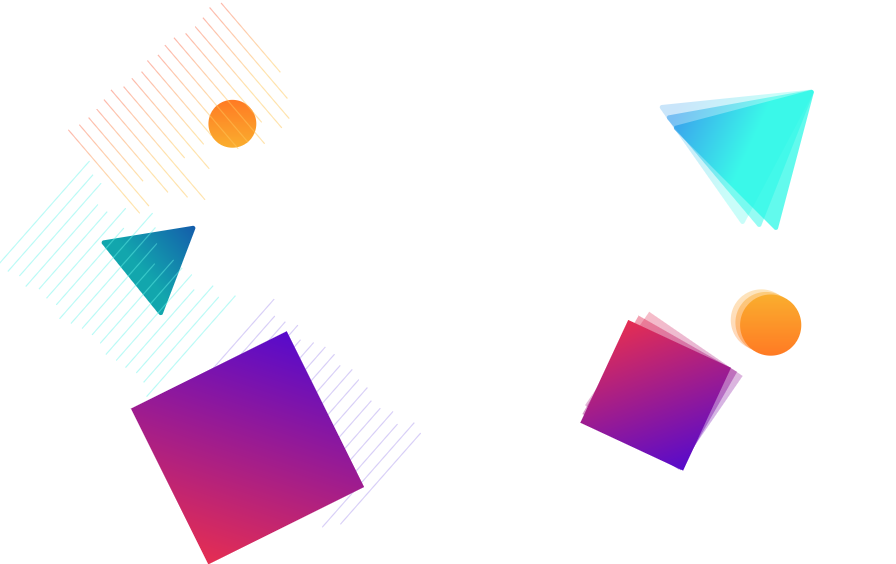
Reproduce this background procedurally as a Shadertoy shader.

```glsl
// Flat geometric shapes with gradient fills on white: squares, triangles and discs.
// Distance functions draw the shapes, short loops add the translucent echoes on the
// right, and hashed lengths vary the fields of thin parallel lines on the left.

const float HEIGHT = 4.83; // canvas height in design units

float hash(float x) {
    x = fract(x * 0.1031 + 0.37);
    x *= x + 33.33;
    return fract(x * (x + x));
}

float squareDist(vec2 q, float halfSide, float angle) {
    vec2 axis = vec2(cos(angle), sin(angle));
    vec2 local = abs(vec2(dot(q, axis), dot(q, vec2(-axis.y, axis.x))));
    return max(local.x, local.y) - halfSide;
}

// Triangle with slightly rounded corners, vertices in clockwise screen order
float triangleDist(vec2 p, vec2 a, vec2 b, vec2 c) {
    vec2 v[3] = vec2[3](a, b, c);
    vec2 middle = (a + b + c) / 3.0;
    for (int i = 0; i < 3; i++) v[i] += 0.022 * normalize(middle - v[i]);

    float nearest = 1e5, inner = 1e5;
    for (int i = 0; i < 3; i++) {
        vec2 e = v[(i + 1) % 3] - v[i], w = p - v[i];
        nearest = min(nearest, length(w - e * clamp(dot(w, e) / dot(e, e), 0.0, 1.0)));
        inner = min(inner, e.x * w.y - e.y * w.x);
    }
    return (inner > 0.0 ? -nearest : nearest) - 0.02;
}

// Eighteen parallel lines; x is the position along the line, y the distance to it
vec2 lineField(vec2 q, vec2 dir, vec2 startRange, vec2 endRange, float seed) {
    dir = normalize(dir);
    float along = dot(q, dir), across = dot(q, vec2(-dir.y, dir.x));
    float n = clamp(round(across / 0.1), 0.0, 17.0);
    float start = mix(startRange.x, startRange.y, hash(n + seed));
    float end = mix(endRange.x, endRange.y, hash(n + seed + 41.0));
    float d = length(vec2(along - clamp(along, start, end), across - n * 0.1));
    return vec2(along, d - 0.005);
}

void mainImage(out vec4 fragColor, in vec2 fragCoord) {
    // Design coordinates, measured from the top left
    float px = HEIGHT / iResolution.y;
    vec2 p = vec2(fragCoord.x, iResolution.y - fragCoord.y) * px;
    #define FILL(d) clamp(0.5 - (d) / px, 0.0, 1.0)

    vec3 red = vec3(0.90, 0.18, 0.32), violet = vec3(0.34, 0.04, 0.80);
    vec3 amber = vec3(0.98, 0.68, 0.18), orange = vec3(1.0, 0.48, 0.14);
    vec3 color = vec3(1.0);

    // Lavender lines behind the large square
    vec2 lines = lineField(p - vec2(1.9, 3.07), vec2(0.66, -0.75), vec2(-0.55, -0.2), vec2(0.54, 0.68), 3.0);
    color = mix(color, vec3(0.66, 0.58, 0.93), 0.45 * FILL(lines.y));

    // Large square
    vec2 q = p - vec2(2.12, 3.835);
    vec3 fill = mix(red, violet, clamp(0.5 + dot(q, vec2(0.15, -0.452)), 0.0, 1.0));
    color = mix(color, fill, FILL(squareDist(q, 0.745, -0.461)));

    // Small disc under warm lines
    q = p - vec2(1.99, 1.06);
    fill = mix(orange, amber, clamp(0.5 + q.y / 0.41, 0.0, 1.0));
    color = mix(color, fill, FILL(length(q) - 0.205));
    lines = lineField(p - vec2(1.88, 0.01), vec2(0.65, 0.76), vec2(-0.03, 0.04), vec2(0.72, 1.24), 7.0);
    fill = mix(vec3(0.98, 0.45, 0.35), vec3(1.0, 0.78, 0.35), clamp(lines.x * 1.4, 0.0, 1.0));
    color = mix(color, fill, 0.5 * FILL(lines.y));

    // Teal triangle under cyan lines
    float t = clamp(dot(p - vec2(1.2, 2.3), vec2(1.2, -1.0)), 0.0, 1.0);
    fill = mix(vec3(0.07, 0.65, 0.68), vec3(0.08, 0.34, 0.67), t);
    color = mix(color, fill, FILL(triangleDist(p, vec2(0.87, 2.07), vec2(1.67, 1.94), vec2(1.38, 2.70))));
    lines = lineField(p - vec2(0.0, 2.25), vec2(0.66, -0.75), vec2(-0.03, 0.07), vec2(0.85, 1.2), 12.0);
    color = mix(color, vec3(0.40, 0.96, 0.92), 0.45 * FILL(lines.y));

    // Shapes on the right, each with two fainter echoes behind it
    for (int i = 0; i < 3; i++) {
        float k = float(i);

        t = clamp(dot(p - vec2(5.75, 1.05), vec2(1.3, 0.6)), 0.0, 1.0);
        fill = mix(vec3(0.12, 0.58, 0.92), vec3(0.12, 0.97, 0.90), t);
        float d = triangleDist(p, vec2(5.65, 0.91) + k * vec2(0.06, 0.09), vec2(6.965, 0.775),
                               vec2(6.36, 1.92) + k * vec2(0.145, 0.025));
        color = mix(color, fill, (0.24 + 0.23 * k) * FILL(d));

        float alpha = i == 2 ? 1.0 : 0.32 + 0.13 * k;
        q = p - vec2(5.685, 3.345) - k * vec2(-0.035, 0.02);
        fill = mix(red, violet, clamp(0.5 + dot(q, vec2(0.25, 0.685)), 0.0, 1.0));
        color = mix(color, fill, alpha * FILL(squareDist(q, 0.4855, 0.602 - 0.083 * k)));

        q = p - vec2(6.52, 2.74) - k * vec2(0.04, 0.022);
        fill = mix(amber, orange, clamp(0.5 + q.y / 0.52, 0.0, 1.0));
        color = mix(color, fill, alpha * FILL(length(q) - 0.262));
    }

    fragColor = vec4(color, 1.0);
}
```
